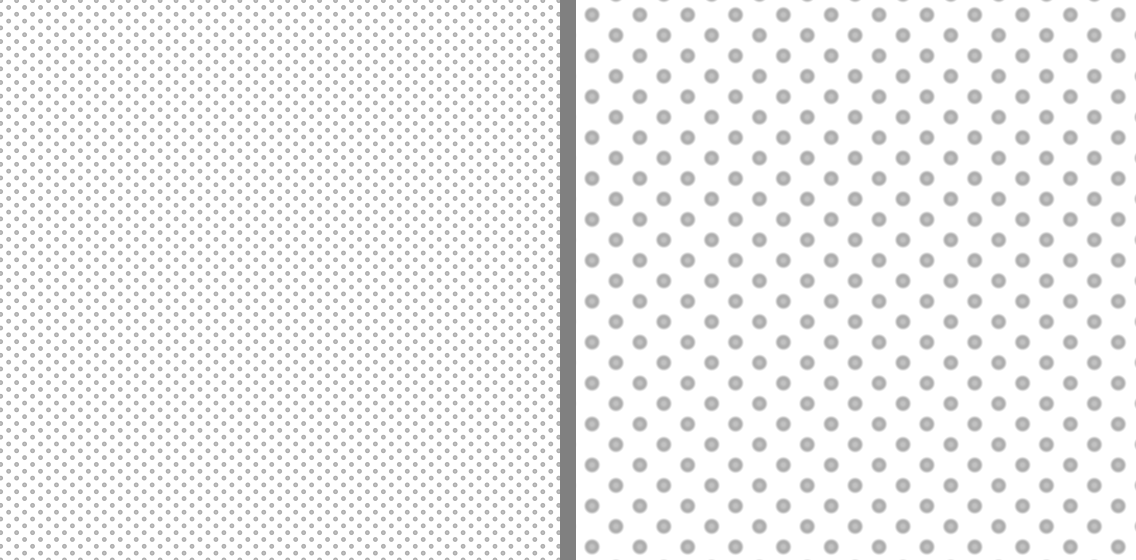
Left: the whole. Right: its middle third, enlarged.
Give the GLSL for this pattern, as a three.js fragment shader.

```glsl
varying vec2 vUv;

const vec2 REPEATS = vec2(35.12, 41.05);
const vec2 CENTRE = vec2(0.4995, 0.4995);
const float DOT_RADIUS = 0.00425;
const float CORE_RADIUS = 0.0017;
const float SOFTNESS = 0.0011;

const vec3 PAPER = vec3(1.0);
const vec3 RIM_GREY = vec3(0.68);
const vec3 CORE_GREY = vec3(0.76);

// Distance to the nearest point of a rectangular lattice
float latticeDistance(vec2 p, vec2 cell, vec2 shift) {
  vec2 local = fract(p / cell + shift + 0.5) - 0.5;
  return length(local * cell);
}

// Two lattices, offset by half a cell, form the staggered rows
float staggeredDistance(vec2 p, vec2 cell) {
  return min(latticeDistance(p, cell, vec2(0.0)),
             latticeDistance(p, cell, vec2(0.5)));
}

// Coverage of a disc with a smooth edge
float disc(float dist, float radius, float softness) {
  return 1.0 - smoothstep(radius - softness, radius + softness, dist);
}

void main() {
  float dist = staggeredDistance(vUv - CENTRE, 1.0 / REPEATS);

  // Each dot has a darker rim around a paler core
  float core = disc(dist, CORE_RADIUS, SOFTNESS);
  vec3 ink = mix(RIM_GREY, CORE_GREY, core);

  vec3 colour = mix(PAPER, ink, disc(dist, DOT_RADIUS, SOFTNESS));
  gl_FragColor = vec4(colour, 1.0);
}
```
